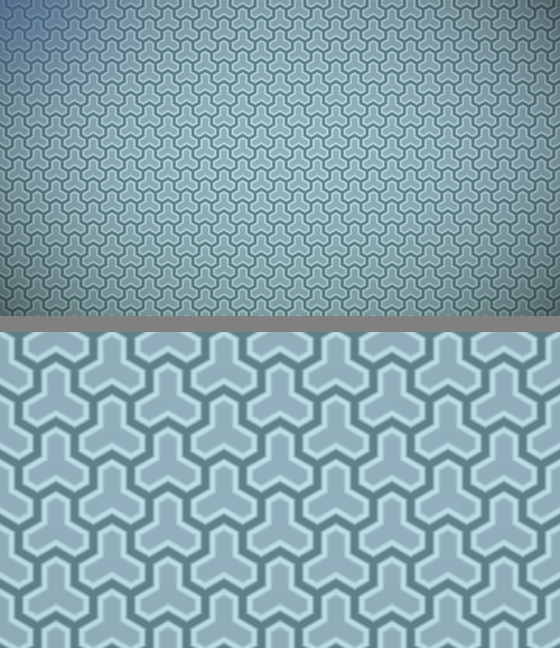
Top, the full canvas; bottom, a detail of the centre.
This pattern is drawn by a Shadertoy shader. Its source:

```glsl
// Interlocking three-armed tiles, each the union of three hexagons, on a
// triangular lattice. A folded distance to the tile edge sets a dark seam,
// a pale rim and a mid-tone core; broad light and tint shade the whole.

const float COLUMNS   = 30.0;   // tile columns across the canvas
const float PHASE_Y   = 1.17;   // height of the central tile, in hexagon sides
const float SEAM      = 0.20;   // half width of the seam, in hexagon sides
const float RIM       = 0.46;   // inner edge of the rim, in hexagon sides
const float SOFTNESS  = 0.08;   // edge blur, in hexagon sides
const vec3  SEAM_COLOR = vec3(0.37, 0.51, 0.55);
const vec3  RIM_COLOR  = vec3(0.74, 0.87, 0.90);
const vec3  CORE_COLOR = vec3(0.57, 0.69, 0.74);
const vec3  GLOW_COLOR = vec3(0.34, 0.48, 0.70);
const vec3  LOW_TINT   = vec3(0.97, 0.99, 0.96);
const float GLOW_AMOUNT = 0.45;
const float H = 0.8660254;      // half the width of a unit hexagon

// Signed distance to a three-armed tile with one arm up, unit hexagon side.
float tripodDistance(vec2 p) {
    p.x = abs(p.x);
    // Reflect the lower arm onto the upper one.
    vec2 mirror = vec2(0.5, -H);
    p -= 2.0 * max(dot(p, mirror), 0.0) * mirror;
    p.x = abs(p.x);
    return max(p.x - H, dot(p, vec2(0.5, H)) - 2.0 * H);
}

// Distance to the nearest tile; negative inside, zero on the seams.
float tilingDistance(vec2 p) {
    float column = round(p.x / (3.0 * H));
    float nearest = 1e3;
    for (int i = -1; i <= 1; i++) {
        float c = column + float(i);
        float row = round(p.y / 3.0 - 0.5 * c);
        for (int j = -1; j <= 1; j++) {
            vec2 center = vec2(3.0 * H * c, 3.0 * (row + float(j)) + 1.5 * c);
            nearest = min(nearest, tripodDistance(p - center));
        }
    }
    return nearest;
}

// Darkening from the middle toward the borders, q in -1..1.
float vignette(vec2 q) {
    vec2 s = q * q;
    return 1.0 - 0.12 * s.x - 0.10 * s.x * s.x - 0.12 * s.y - 0.12 * s.x * s.y;
}

void mainImage(out vec4 fragColor, in vec2 fragCoord) {
    float unitsPerPixel = COLUMNS * 3.0 * H / iResolution.x;
    vec2 p = (fragCoord - 0.5 * iResolution.xy) * unitsPerPixel;
    float depth = -tilingDistance(p - vec2(0.0, PHASE_Y));

    // Seam, rim and core, from the edge inward.
    float blur = SOFTNESS + 0.5 * unitsPerPixel;
    float pastSeam = smoothstep(SEAM - blur, SEAM + blur, depth);
    float pastRim = smoothstep(RIM - blur, RIM + blur, depth);
    vec3 color = mix(SEAM_COLOR, mix(RIM_COLOR, CORE_COLOR, pastRim), pastSeam);

    // Broad light, warm foot and blue upper left corner.
    vec2 q = 2.0 * fragCoord / iResolution.xy - 1.0;
    color *= vignette(q) * mix(vec3(1.0), LOW_TINT, smoothstep(0.0, -1.0, q.y));
    vec2 fromCorner = (q - vec2(-1.0, 1.0)) * vec2(1.8, 1.4);
    color = mix(color, GLOW_COLOR, GLOW_AMOUNT * exp(-2.0 * dot(fromCorner, fromCorner)));
    fragColor = vec4(color, 1.0);
}
```
